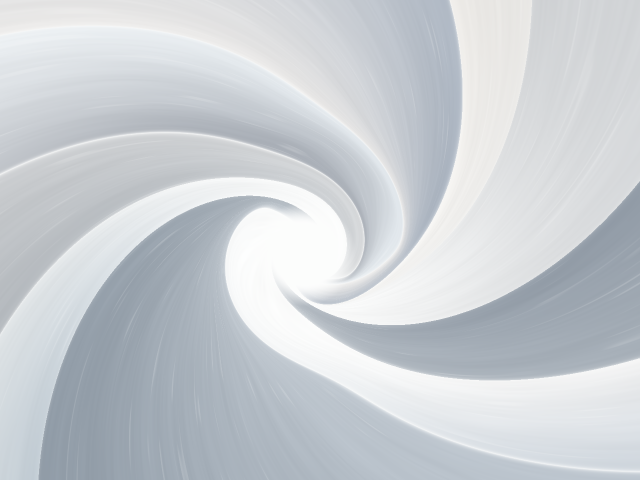
Give the GLSL for this background, as a Shadertoy shader.

```glsl
// A pale vortex of brushed, curling ribbons around a glowing white core.
#define CENTER vec2(-0.033, -0.0295)  // from mid canvas, in canvas heights
#define REF_RADIUS 0.519              // radius at which edge angles are given
#define LIFT_RADIUS 0.45              // reach of the light along the ribbons
#define CORE_RADIUS 0.125
#define RIM_WIDTH 0.0032
#define STREAK 0.055
#define SCRATCH 0.16
#define WHITE vec3(0.99, 0.992, 0.99)

const int RIBBONS = 9;

// Ribbon edges, in degrees: angle, twist per log radius, inner curl, curl limit
const vec4 EDGE[RIBBONS] = vec4[RIBBONS](
    vec4(-2.5, 46., 0.45, 130.), vec4(-30.3, 38., 1., 130.),
    vec4(-50., 36., 43., 130.),  vec4(-159.5, 59., 0.2, 130.),
    vec4(-178., 55., 3., 130.),  vec4(-206.3, 50., 12., 100.),
    vec4(-241., 62., 160., 55.), vec4(-309., 57., 3.5, 40.),
    vec4(-327., 48., 3., 40.));

// Colour at the first edge of each ribbon; w: light gained toward the core
const vec4 NEAR[RIBBONS] = vec4[RIBBONS](
    vec4(.56, .60, .645, .12), vec4(.95, .95, .95, 1.),
    vec4(.73, .765, .80, .12), vec4(.74, .785, .82, 1.),
    vec4(.70, .72, .74, .2),   vec4(.77, .785, .805, -.9),
    vec4(.92, .915, .91, -.2), vec4(.93, .92, .905, .6),
    vec4(.79, .80, .81, 1.));

// Colour at the far edge of each ribbon; w: brightness of the first edge's rim
const vec4 FAR[RIBBONS] = vec4[RIBBONS](
    vec4(.66, .695, .73, .2),  vec4(.80, .83, .86, .5),
    vec4(.55, .595, .64, .8),  vec4(.85, .87, .88, .2),
    vec4(.79, .80, .81, .5),   vec4(.93, .945, .955, .85),
    vec4(.69, .725, .77, .6),  vec4(.90, .895, .885, .5),
    vec4(.83, .84, .85, .2));

float hash(vec2 p) {
    vec3 q = fract(p.xyx * 0.1031);
    q += dot(q, q.yzx + 33.33);
    return fract((q.x + q.y) * q.z);
}

float noise(vec2 p) {
    vec2 i = floor(p), f = fract(p);
    f = f * f * (3. - 2. * f);
    return mix(mix(hash(i), hash(i + vec2(1, 0)), f.x),
               mix(hash(i + vec2(0, 1)), hash(i + vec2(1, 1)), f.x), f.y);
}

// Angle of a spiral edge at a given log radius
float edgeAngle(vec4 e, float logR) {
    float inward = min(logR, 0.);
    float curl = e.z * pow(inward * inward, 3.);
    return e.x + e.y * logR - e.w * tanh(min(curl / e.w, 8.));
}

vec3 vortex(vec2 p) {
    float r = max(length(p), 0.002);
    float logR = log(r / REF_RADIUS);
    float angle = degrees(atan(p.y, p.x));

    // Find the edges on either side of this point
    float above = 360., below = 360.;
    int first = 0, last = 0;
    for (int i = 0; i < RIBBONS; i++) {
        float gap = mod(angle - edgeAngle(EDGE[i], logR), 360.);
        if (gap < below) { below = gap; last = i; }
        if (360. - gap < above) { above = 360. - gap; first = i; }
    }
    float across = above / max(above + below, 0.001);
    vec3 color = mix(NEAR[first].rgb, FAR[first].rgb, across);

    // Light spreading from the core along the ribbons
    float reach = r / LIFT_RADIUS;
    color = mix(color, WHITE, NEAR[first].w * exp(-reach * reach));

    // Brush streaks and rare bright scratches that follow the flow
    float width = mod(EDGE[first].x - EDGE[last].x, 360.);
    float lane = across * width + float(first) * 131. + 20.;
    float along = logR + 8.;
    float grain = 0.45 * noise(vec2(lane * 0.16, along * 1.3))
                + 0.3 * noise(vec2(lane * 0.6, along * 2.))
                + 0.25 * noise(vec2(lane * 1.9, along * 5.));
    color += STREAK * (grain - 0.5);
    float scratch = smoothstep(0.82, 0.98, noise(vec2(lane * 1.4, along * 3.5)));
    color = mix(color, WHITE, SCRATCH * scratch);

    // Thin bright rims on the edges
    float rimDistance = radians(min(above, below)) * r * 0.75;
    float rim = above < below ? FAR[first].w : FAR[last].w;
    color = mix(color, WHITE, rim * exp(-rimDistance / RIM_WIDTH));

    // Glowing core
    float halo = 0.25 * exp(-r * r / 0.035);
    float core = smoothstep(CORE_RADIUS, CORE_RADIUS * 0.5, r);
    return mix(color, WHITE, max(halo, core));
}

void mainImage(out vec4 fragColor, in vec2 fragCoord) {
    // Four samples per point smooth the edges
    vec3 sum = vec3(0);
    for (int i = 0; i < 4; i++) {
        vec2 offset = vec2(i & 1, i >> 1) * 0.5 - 0.25;
        vec2 p = (fragCoord + offset - 0.5 * iResolution.xy) / iResolution.y;
        sum += vortex(p - CENTER);
    }
    fragColor = vec4(clamp(sum * 0.25, 0., 1.), 1.);
}
```
